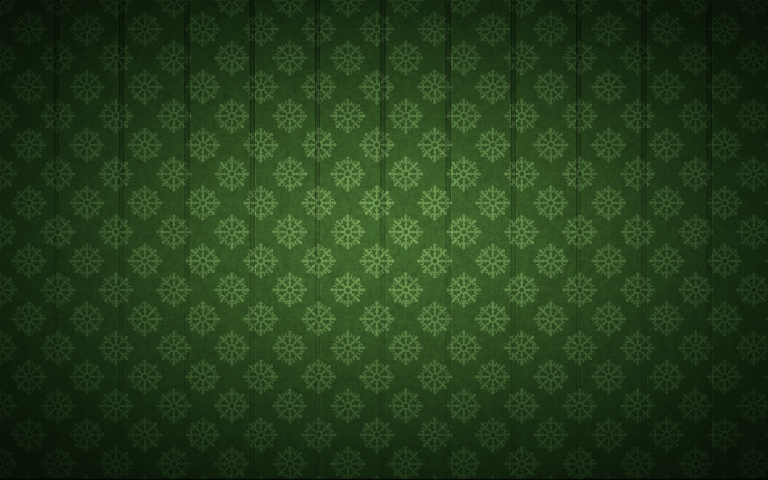
Give the GLSL for this pattern, as a WebGL 1 fragment shader.

```glsl
precision highp float;
// Vignetted green wallpaper with staggered scrolled rosettes and vertical panel seams.

uniform vec2 u_resolution;

// All lengths are fractions of the canvas height.
const float CELL = 0.1208;
const vec2 ROSETTE_ORIGIN = vec2(-0.0150, 0.9396);
const float ROSETTE_RADIUS = 0.0358;
const float PANEL_WIDTH = 0.136;
const float PANEL_ORIGIN = -0.002;
const vec3 CLOTH = vec3(0.25, 0.398, 0.175);
const vec3 PRINT_GAIN = vec3(1.78, 1.50, 1.87);

float hash(vec2 p) {
  vec3 q = fract(vec3(p.xyx) * 0.1031);
  q += dot(q, q.yzx + 33.33);
  return fract((q.x + q.y) * q.z);
}

float valueNoise(vec2 p) {
  vec2 i = floor(p);
  vec2 f = fract(p);
  f = f * f * (3.0 - 2.0 * f);
  float low = mix(hash(i), hash(i + vec2(1.0, 0.0)), f.x);
  float high = mix(hash(i + vec2(0.0, 1.0)), hash(i + 1.0), f.x);
  return mix(low, high, f.y);
}

// Soft vertical line, antialiased by one pixel.
float line(float x, float halfWidth, float pixel) {
  return 1.0 - smoothstep(halfWidth - 0.5 * pixel, halfWidth + 0.5 * pixel, abs(x));
}

float segment(vec2 p, float start, float end, float halfWidth) {
  return length(vec2(p.x - clamp(p.x, start, end), p.y)) - halfWidth;
}

float ring(vec2 p, vec2 center, float radius, float halfWidth) {
  return abs(length(p - center) - radius) - halfWidth;
}

float diamond(vec2 p, vec2 center, vec2 size) {
  vec2 q = abs(p - center) / size;
  return (q.x + q.y - 1.0) * min(size.x, size.y) * 0.8;
}

// One arm along +x, mirrored in y: stem, open scrolls and pointed tip.
float scrollArm(vec2 p, float reach) {
  p.y = abs(p.y);
  float d = segment(p, 0.22, reach - 0.08, 0.052);
  d = min(d, diamond(p, vec2(reach - 0.08, 0.0), vec2(0.13, 0.12)));
  vec2 curl = vec2(reach - 0.25, 0.13);
  float opening = 0.06 - length(p - curl - vec2(0.10, 0.0));
  d = min(d, max(ring(p, curl, 0.095, 0.048), opening));
  return min(d, diamond(p, vec2(0.42, 0.0), vec2(0.12, 0.11)));
}

// Eight-armed ornament of unit radius; diagonal arms are slightly shorter.
float rosette(vec2 p) {
  p = abs(p);
  if (p.y > p.x) p = p.yx;
  vec2 diagonal = vec2(p.x + p.y, p.y - p.x) * 0.7071;
  float d = min(scrollArm(p, 1.0), scrollArm(diagonal, 0.95));
  return min(d, ring(p, vec2(0.0), 0.19, 0.06));
}

// Nearest point of the staggered lattice.
vec2 nearestSite(vec2 p) {
  vec2 corner = floor(p + 0.5);
  vec2 middle = floor(p) + 0.5;
  return length(p - corner) < length(p - middle) ? corner : middle;
}

float rosetteMask(vec2 p, float pixel) {
  vec2 lattice = (p - ROSETTE_ORIGIN) / CELL;
  vec2 site = nearestSite(lattice);
  float d = rosette((lattice - site) * CELL / ROSETTE_RADIUS) * ROSETTE_RADIUS;
  float wear = 0.90 + 0.10 * valueNoise(p * 130.0);
  float fading = 0.96 + 0.04 * hash(site * 2.0 + 71.0);
  return (1.0 - smoothstep(-0.5 * pixel, 0.5 * pixel, d)) * wear * fading;
}

// Brightness factor of the folds, strongest near the top.
float seamShade(vec2 p, float pixel) {
  float panel = (p.x - PANEL_ORIGIN) / PANEL_WIDTH;
  float x = (fract(panel + 0.5) - 0.5) * PANEL_WIDTH;
  float depth = smoothstep(0.25, 1.0, p.y);
  float shade = 1.0 - mix(0.03, 0.22, depth) * line(x, 0.0055, pixel);
  shade -= mix(0.11, 0.28, depth) * line(x + 0.005, 0.0012, pixel);
  shade -= mix(0.08, 0.20, depth) * line(x - 0.004, 0.0010, pixel);
  float frayed = smoothstep(0.2, 0.8, valueNoise(vec2(floor(panel + 0.5) * 9.0 + 90.0, p.y * 90.0)));
  shade += 0.20 * frayed * line(x - 0.0065, 0.0010, pixel);
  return shade;
}

// Blotches plus fine crossed threads.
float clothGrain(vec2 p) {
  float mottling = valueNoise(p * 28.0 + 60.0) * 0.4 + valueNoise(p * 75.0 + 120.0) * 0.6;
  float weft = valueNoise(p * vec2(130.0, 310.0) + 400.0);
  float warp = valueNoise(p * vec2(310.0, 130.0) + 700.0);
  return 1.0 + 0.10 * (mottling - 0.5) + 0.12 * (weft + warp - 1.0);
}

void main() {
  float pixel = 1.0 / u_resolution.y;
  vec2 uv = gl_FragCoord.xy / u_resolution;
  vec2 p = vec2(gl_FragCoord.x - 0.5 * u_resolution.x, gl_FragCoord.y) * pixel;

  // Light pool over a dim ambient level, falling off towards the corners.
  vec2 offset = (uv - vec2(0.5, 0.52)) * 2.0;
  float light = mix(exp(-1.18 * dot(offset, offset)), 1.0, 0.09);
  vec3 color = CLOTH * pow(vec3(light), vec3(1.2, 1.0, 1.12));

  color *= mix(vec3(1.0), PRINT_GAIN, rosetteMask(p, pixel));
  color *= clothGrain(p + 3.0) * seamShade(p, pixel);

  // Dark skirting along the lower edge.
  color *= mix(0.3, 1.0, smoothstep(0.001, 0.001 + 1.5 * pixel, p.y));
  gl_FragColor = vec4(color, 1.0);
}
```
